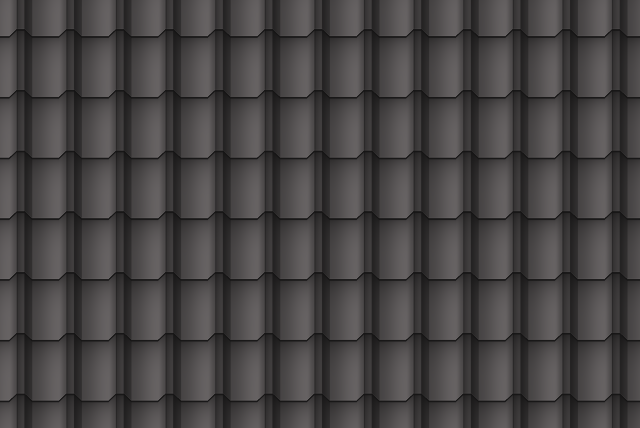
This texture is drawn by a WebGL 2 fragment shader. Its source:

```glsl
#version 300 es
precision highp float;
// Dark interlocking roof tiles: a grid of flat pans with raised side ribs.
// Each course ends in a stepped lower edge, found by lifting the row
// coordinate along the rib profile, and casts a shadow on the course below.

uniform vec2 u_resolution;
out vec4 fragColor;

// Soft-edged interval from a to b
float band(float x, float a, float b, float soft) {
    return smoothstep(a - soft, a + soft, x) * (1.0 - smoothstep(b - soft, b + soft, x));
}

// Height of the lower edge: flat pan, slope up, flat rib, slope down
float ribProfile(float u) {
    return clamp((u - 0.84) / 0.15, 0.0, 1.0) + clamp((0.30 - u) / 0.15, 0.0, 1.0);
}

// Brightness across one tile, with the rib starting at u = 0
float tileTone(float u, float soft) {
    float centred = fract(u + 0.5) - 0.5;

    // Pan brightens to the right, then rolls off toward the next rib
    float tone = mix(0.265, 0.385, smoothstep(0.28, 0.84, u));
    tone -= 0.09 * smoothstep(0.84, 0.98, u);

    // Rib top and its shaded right flank
    float flank = mix(0.135, 0.185, smoothstep(0.15, 0.30, u));
    tone = mix(tone, flank, band(centred, 0.14, 0.305, soft));
    float ribTop = mix(0.20, 0.245, smoothstep(0.0, 0.13, u));
    tone = mix(tone, ribTop, band(centred, 0.0, 0.145, soft));

    // Fine crease where the pan meets the rib
    return tone * (1.0 - 0.3 * band(centred, -0.012, 0.012, soft));
}

void main() {
    vec2 p = gl_FragCoord.xy / u_resolution.y;
    vec2 tileSize = vec2(0.1159, 0.1419);
    vec2 soft = 0.7 / (u_resolution.y * tileSize);
    vec2 grid = (p - vec2(0.0400, 0.0639)) / tileSize;

    float u = fract(grid.x);
    float row = grid.y - 0.115 * min(ribProfile(u), 1.0);
    float v = fract(row);
    float edge = fract(row + 0.5) - 0.5;

    float tone = tileTone(u, soft.x);

    // Shadow cast by the course above, with a gentle lift lower down
    float depth = 1.0 - v;
    tone *= 1.0 - 0.36 * exp(-depth * 7.0);
    tone *= 1.02 - 0.07 * smoothstep(0.35, 1.0, v);

    // Thin lit lip above the lower edge, dark gap below it
    tone += 0.02 * band(edge, 0.0, 0.018, soft.y);
    tone = mix(tone, 0.085, 0.92 * band(edge, -0.026, 0.0, soft.y));

    fragColor = vec4(tone * vec3(1.02, 0.98, 0.985), 1.0);
}
```
